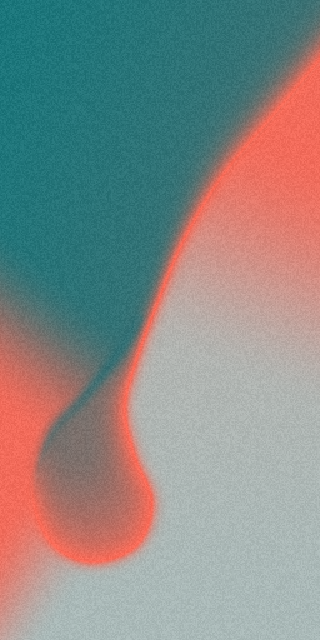
Reproduce this background procedurally as a Shadertoy shader.

```glsl
// Soft grainy gradient: a teal field drips into a coral-rimmed drop over pale gray.

const vec3 CORAL = vec3(0.95, 0.42, 0.355);
const vec3 SMOKE = vec3(0.465, 0.44, 0.425);

// Control points of the flowing outline, in canvas widths
const vec2 OUTLINE[19] = vec2[19](
    vec2(1.35, 2.2), vec2(1.2, 2.05), vec2(0.885, 1.675), vec2(0.7, 1.455),
    vec2(0.575, 1.25), vec2(0.495, 1.06), vec2(0.425, 0.87), vec2(0.39, 0.725),
    vec2(0.42, 0.575), vec2(0.474, 0.43), vec2(0.425, 0.295), vec2(0.285, 0.245),
    vec2(0.16, 0.305), vec2(0.1, 0.46), vec2(0.15, 0.64), vec2(0.26, 0.755),
    vec2(0.355, 0.875), vec2(0.43, 1.0), vec2(0.48, 1.1));

vec2 catmullRom(vec2 a, vec2 b, vec2 c, vec2 d, float t) {
    return b + 0.5 * t * (c - a + t * (2.0 * a - 5.0 * b + 4.0 * c - d
             + t * (3.0 * (b - c) + d - a)));
}

float segmentDistance(vec2 p, vec2 a, vec2 b) {
    vec2 ab = b - a;
    return length(p - a - ab * clamp(dot(p - a, ab) / dot(ab, ab), 0.0, 1.0));
}

float hash(vec2 p) {
    vec3 q = fract(vec3(p.xyx) * 0.1031);
    q += dot(q, q.yzx + 33.33);
    return fract((q.x + q.y) * q.z);
}

void mainImage(out vec4 fragColor, in vec2 fragCoord) {
    vec2 p = fragCoord / iResolution.xy * vec2(1.0, 2.0);

    // Distances to the glowing rim and the dark crease; parity gives the inside
    float rimDist = 9.0, creaseDist = 9.0;
    bool inside = false;
    vec2 a = OUTLINE[1];
    for (int i = 1; i < 17; i++) {
        for (int j = 1; j <= 6; j++) {
            vec2 b = catmullRom(OUTLINE[i - 1], OUTLINE[i], OUTLINE[i + 1],
                                OUTLINE[i + 2], float(j) / 6.0);
            float d = segmentDistance(p, a, b);
            if (i < 14) rimDist = min(rimDist, d);
            if (i > 12) creaseDist = min(creaseDist, d);
            if ((a.y > p.y) != (b.y > p.y)
                && p.x < a.x + (b.x - a.x) * (p.y - a.y) / (b.y - a.y)) inside = !inside;
            a = b;
        }
    }
    float signedDist = min(rimDist, creaseDist) * (inside ? -1.0 : 1.0);
    bool leftSide = p.x < 0.242 + 0.18 * p.y;

    // Teal field warming toward the lower left, smoky inside the drop
    vec3 teal = mix(vec3(0.1, 0.465, 0.485), vec3(0.235, 0.445, 0.455),
                    smoothstep(-0.1, 0.9, p.x * 0.7 + (2.0 - p.y) * 0.3));
    vec3 field = mix(CORAL, teal, smoothstep(0.72, 1.3, p.y + 0.85 * p.x));
    vec3 body = mix(SMOKE, field, smoothstep(0.7, 1.0, p.y));
    body = mix(body, CORAL, 0.5 * (1.0 - smoothstep(0.2, 0.52, p.y - 0.3 * p.x)));

    // Gray surroundings with coral glows on both sides
    vec3 gray = mix(vec3(0.665, 0.725, 0.72), vec3(0.7, 0.705, 0.69), smoothstep(0.0, 1.2, p.y));
    vec3 leftColor = mix(gray, field, smoothstep(-0.22, 0.36, p.y - 1.5 * p.x));
    vec3 rightColor = mix(gray, CORAL, smoothstep(1.1, 1.92, p.y + 0.4 * p.x));
    vec3 color = mix(body, leftSide ? leftColor : rightColor,
                     smoothstep(-0.014, 0.014, signedDist));

    // Coral rim, wide within and tight outside, dissolving up the left flank
    float innerWidth = 0.022 + 0.034 * (1.0 - smoothstep(0.5, 0.95, p.y))
                     + 0.03 * smoothstep(1.1, 1.75, p.y);
    bool softSide = inside || (leftSide && p.y > 0.6);
    float rim = exp(-pow(rimDist / (softSide ? innerWidth : 0.018), 1.25));
    rim *= 1.0 - smoothstep(0.4, 0.64, p.y) * (1.0 - smoothstep(0.2, 0.3, p.x))
         * (1.0 - smoothstep(0.8, 1.0, p.y));
    color = mix(color, CORAL + vec3(0.03, 0.0, -0.01), rim);

    // Teal crease fading down the left of the neck
    float crease = exp(-pow(creaseDist / 0.021, 2.0)) * smoothstep(0.44, 0.9, p.y);
    color = mix(color, vec3(0.18, 0.43, 0.45), 0.85 * crease * (1.0 - rim));

    // Film grain
    color += 0.066 * (hash(floor(p * 256.0)) - 0.5);
    fragColor = vec4(color, 1.0);
}
```
